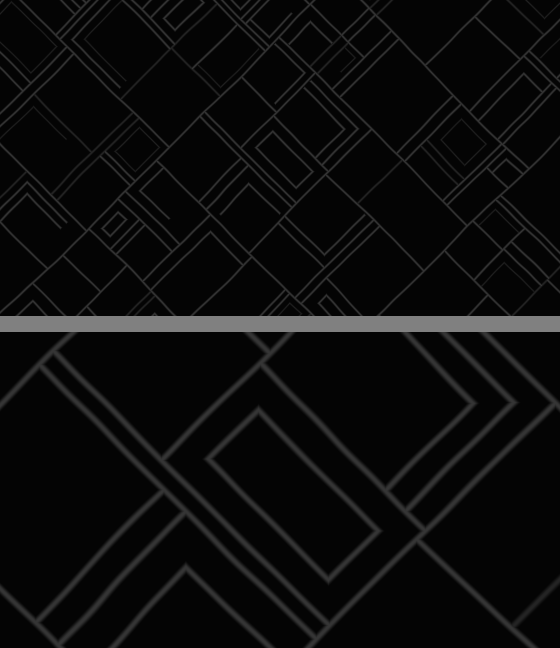
Top, the full canvas; bottom, a detail of the centre.
This background is drawn by a Shadertoy shader. Its source:

```glsl
vec3 hash32(vec2 p) {
    vec3 h = fract(p.xyx * vec3(0.1031, 0.1030, 0.0973));
    h += dot(h, h.yxz + 33.33);
    return fract((h.xxy + h.yzz) * h.zyx);
}

vec2 smoothNoise(vec2 p) {
    vec2 i = floor(p), f = fract(p);
    f = f * f * (3.0 - 2.0 * f);
    vec2 low = mix(hash32(i).xy, hash32(i + vec2(1, 0)).xy, f.x);
    vec2 high = mix(hash32(i + vec2(0, 1)).xy, hash32(i + vec2(1, 1)).xy, f.x);
    return mix(low, high, f.y) - 0.5;
}

float stroke(float dist, float halfWidth) {
    float soft = max(0.0026, 1.0 / iResolution.y);
    return 1.0 - smoothstep(halfWidth - soft, halfWidth + soft, dist);
}

// Concentric frames or open chevrons inside one panel
float panelFrames(vec2 q, vec2 lo, vec2 hi, vec2 id) {
    vec3 r = hash32(id + 91.7), s = hash32(id + 47.3);
    vec2 size = hi - lo;
    bool closed = s.x < 0.3;
    vec2 corner = mix(q - lo, hi - q, step(0.35, r.xy));
    vec2 e = closed ? min(q - lo, hi - q) : corner;
    float near = min(e.x, e.y), far = max(e.x, e.y);
    float reach = closed ? 9.0 : max(size.x, size.y) * (0.55 + 0.6 * s.y);
    float gap = 0.02 + 0.022 * s.z;
    float ink = 0.0;
    for (float ring = 1.0; ring < 3.0; ring++) {
        float inset = gap * ring;
        if (ring > floor(r.z * 3.0) || inset > 0.35 * min(size.x, size.y)) break;
        float dist = max(abs(near - inset), far - reach);
        float faint = step(0.7, fract(s.y * 7.0 + ring * 0.37));
        ink = max(ink, stroke(dist, mix(0.0029, 0.0016, faint)) * mix(1.0, 0.65, faint));
    }
    return ink;
}

// Irregular panels made by repeated splitting, some with narrow lanes between
float panels(vec2 q) {
    const float block = 0.85;
    float row = floor(q.y / block);
    q.x += block * hash32(vec2(row, 5.0)).x;
    vec2 cell = floor(q / block);
    vec2 lo = cell * block, hi = lo + block;
    vec2 edge = min(q - lo, hi - q);
    float ink = stroke(min(edge.x, edge.y), 0.0029);
    float seed = cell.x * 17.0 + cell.y * 59.0 + 8.0;
    float node = 1.0;
    bool lane = false;

    for (int level = 0; level < 5; level++) {
        vec3 r = hash32(vec2(node * 3.0, seed));
        vec3 s = hash32(vec2(node * 5.0 + 31.0, seed));
        vec2 size = hi - lo;
        float longest = max(size.x, size.y);
        if (longest < 0.21 || (longest < 0.32 && s.x < 0.35)) break;

        vec2 axis = size.x * (0.85 + 0.3 * r.z) > size.y ? vec2(1, 0) : vec2(0, 1);
        float x = dot(q, axis);
        float cut = dot(mix(lo, hi, 0.3 + 0.4 * r.x), axis);
        float halfLane = r.y < 0.45 ? 0.009 + 0.022 * r.y : 0.0;
        float shade = s.y > 0.85 ? 0.65 : 1.0;
        ink = max(ink, shade * stroke(abs(abs(x - cut) - halfLane), 0.0029));

        lane = abs(x - cut) < halfLane;
        if (lane) break;
        float side = step(cut, x);
        if (side > 0.5) lo = mix(lo, vec2(cut + halfLane), axis);
        else hi = mix(hi, vec2(cut - halfLane), axis);
        node = 2.0 * node + side;
    }
    return lane ? ink : max(ink, panelFrames(q, lo, hi, vec2(node * 3.7, seed)));
}

void mainImage(out vec4 fragColor, in vec2 fragCoord) {
    vec2 p = fragCoord / iResolution.y;
    // Diagonal axes with a slight hand-drawn drift
    vec2 q = vec2(p.x + p.y, p.y - p.x) * 0.7071;
    q += 0.012 * smoothNoise(p * 4.0) + 0.003 * smoothNoise(p * 17.0);
    fragColor = vec4(mix(vec3(0.016), vec3(0.208), panels(q)), 1.0);
}
```
